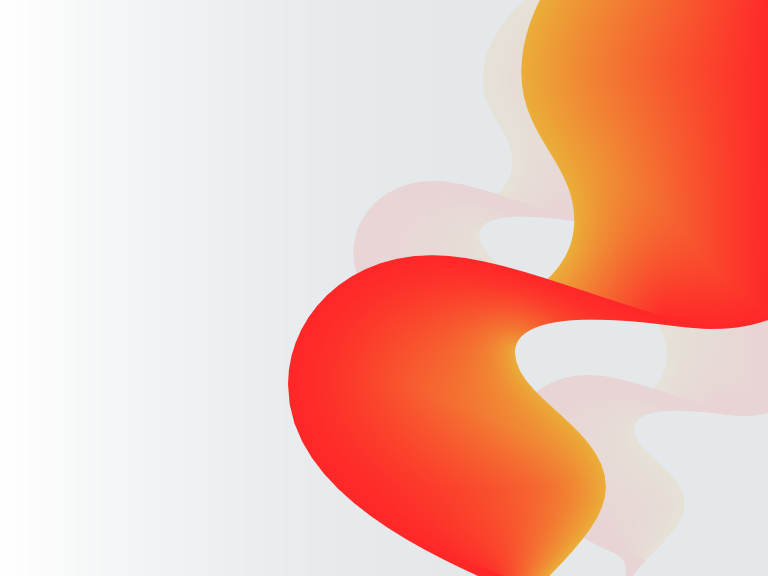
Write a Shadertoy shader that draws this background.

```glsl
// A folded ribbon, shaded gold to red, with two pale smaller copies behind it
// on a white to grey backdrop. Each sheet is a closed path of Bezier curves;
// its colour blends by the distances to its gold and its red edges.

const vec3 GOLD = vec3(0.92, 0.68, 0.22);
const vec3 RED = vec3(1.0, 0.155, 0.16);
const vec3 GREY = vec3(0.897, 0.91, 0.918);
const int STEPS = 14;

vec2 bezier(vec2 a, vec2 b, vec2 c, vec2 d, float t) {
    float s = 1.0 - t;
    return s * s * s * a + 3.0 * s * s * t * b + 3.0 * s * t * t * c + t * t * t * d;
}

// Distance to a cubic; side changes sign at each crossing of a ray to the right.
float curve(vec2 p, vec2 a, vec2 b, vec2 c, vec2 d, inout float side) {
    float nearest = 1e6;
    vec2 from = a;
    for (int i = 1; i <= STEPS; i++) {
        vec2 to = bezier(a, b, c, d, float(i) / float(STEPS));
        vec2 e = to - from, w = p - from;
        vec2 gap = w - e * clamp(dot(w, e) / dot(e, e), 0.0, 1.0);
        nearest = min(nearest, dot(gap, gap));
        if ((from.y > p.y) != (to.y > p.y) && w.x < e.x * w.y / e.y) side = -side;
        from = to;
    }
    return sqrt(nearest);
}

float line(vec2 p, vec2 a, vec2 b, inout float side) {
    return curve(p, a, mix(a, b, 0.333), mix(a, b, 0.667), b, side);
}

float coverage(float dist, float side, float pixel) {
    return clamp(0.5 - side * dist / pixel, 0.0, 1.0);
}

vec3 blend(float gold, float red, float bias) {
    float t = gold / max(gold + red, 1e-4);
    return mix(GOLD, RED, 1.0 - pow(1.0 - t, bias));
}

// Wide sheet that runs off the upper right.
vec4 upperSheet(vec2 p, float pixel) {
    vec2 top = vec2(30.9, 58.2), waist = vec2(15.5, 31.8), hip = vec2(24.7, 6.1);
    vec2 tip = vec2(20.0, -4.2), trough = vec2(49.1, -12.8), far = vec2(72.6, -2.6);
    vec2 corner = vec2(far.x, top.y);
    float side = 1.0, unused = 1.0;
    float gold = curve(p, top, vec2(22.2, 52.1), vec2(15.5, 41.8), waist, side);
    gold = min(gold, curve(p, waist, vec2(15.5, 20.5), vec2(24.7, 16.0), hip, side));
    gold = min(gold, curve(p, hip, vec2(24.7, 1.6), vec2(22.7, -1.6), tip, side));
    float under = curve(p, tip, vec2(29.2, -7.3), vec2(39.6, -12.8), trough, side);
    float red = curve(p, trough, vec2(54.3, -12.8), vec2(62.2, -11.6), far, side);
    float dist = min(min(gold, under), red);
    dist = min(dist, line(p, far, corner, side));
    dist = min(dist, line(p, corner, top, side));
    red = min(red, line(p, vec2(41.3, -11.6), trough, unused));
    red = min(red, max(59.5 - p.x, 0.0));
    return vec4(blend(gold, red, 1.2), 1.0) * coverage(dist, side, pixel);
}

// Rounded sheet that folds over the upper one; its crest is the origin.
vec4 lowerSheet(vec2 p, float pixel) {
    vec2 crest = vec2(0.0), left = vec2(-25.0, -22.4), heel = vec2(8.0, -55.7);
    vec2 foot = vec2(10.9, -66.8), right = vec2(30.2, -40.3), notch = vec2(14.4, -16.8);
    vec2 roof = vec2(27.4, -11.2), trough = vec2(49.1, -12.8);
    float side = 1.0;
    float red = curve(p, trough, vec2(30.9, -9.0), vec2(13.2, 0.0), crest, side);
    red = min(red, curve(p, crest, vec2(-15.1, 0.0), vec2(-25.0, -10.9), left, side));
    red = min(red, curve(p, left, vec2(-25.0, -39.1), vec2(-5.6, -49.5), heel, side));
    red = min(red, curve(p, heel, vec2(12.7, -57.8), vec2(12.3, -60.8), foot, side));
    float gold = curve(p, foot, vec2(17.4, -56.9), vec2(30.2, -48.6), right, side);
    gold = min(gold, curve(p, right, vec2(30.2, -30.0), vec2(14.4, -24.8), notch, side));
    float hole = curve(p, notch, vec2(14.4, -13.0), vec2(19.6, -11.2), roof, side);
    hole = min(hole, curve(p, roof, vec2(37.8, -11.2), vec2(42.2, -12.8), trough, side));

    // The next fold begins as a red wedge at the foot.
    vec2 wedgeA = vec2(-9.0, -46.0), wedgeB = vec2(22.2, -59.9);
    float inWedge = 1.0;
    float wedge = curve(p, wedgeA, vec2(-0.3, -51.2), vec2(11.8, -55.0), wedgeB, inWedge);
    wedge = min(wedge, curve(p, wedgeB, vec2(22.0, -80.0), vec2(-9.0, -80.0), wedgeA, inWedge));
    vec3 colour = mix(blend(gold, red, 1.5), RED, coverage(wedge, inWedge, pixel));
    return vec4(colour, 1.0) * coverage(min(min(red, gold), hole), side, pixel);
}

// Premultiplied ribbon with its crest at the given place.
vec4 ribbon(vec2 p, vec2 crest, float scale, float pixel) {
    vec2 q = (p - crest) / scale;
    if (q.x < -26.0) return vec4(0.0);
    vec4 front = lowerSheet(q, pixel / scale);
    return front + upperSheet(q, pixel / scale) * (1.0 - front.a);
}

vec3 over(vec3 base, vec4 layer, float opacity) {
    return base * (1.0 - layer.a * opacity) + layer.rgb * opacity;
}

void mainImage(out vec4 fragColor, in vec2 fragCoord) {
    // Hundredths of the canvas height.
    float pixel = 100.0 / iResolution.y;
    vec2 p = fragCoord * pixel;

    float fade = 1.0 - clamp(p.x / 86.0, 0.0, 1.0);
    vec3 colour = mix(GREY, vec3(1.0), fade * fade);

    // Pale copies, then the bright ribbon.
    colour = over(colour, ribbon(p, vec2(75.2, 68.6), 0.555, pixel), 0.11);
    colour = over(colour, ribbon(p, vec2(102.1, 34.9), 0.555, pixel), 0.11);
    colour = over(colour, ribbon(p, vec2(75.0, 55.7), 1.0, pixel), 1.0);
    fragColor = vec4(colour, 1.0);
}
```
